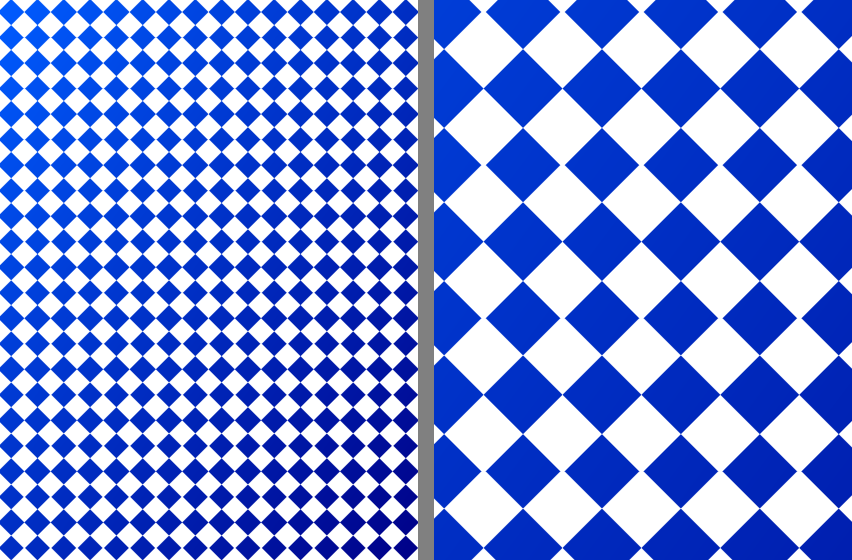
Left: the whole. Right: its middle third, enlarged.
Reproduce this pattern procedurally as a Shadertoy shader.

```glsl
const vec2 COLUMNS_ROWS = vec2(15.89, 21.943);
const float ROW_PITCH = 35.0 / 36.0;   // row spacing in column widths
const float LARGE_RADIUS = 0.5;
const float SMALL_RADIUS = ROW_PITCH - LARGE_RADIUS;

const vec3 PAPER = vec3(1.0);
const vec3 BRIGHT_BLUE = vec3(0.0, 0.36, 1.0);
const vec3 NAVY = vec3(0.0, 0.0, 0.53);

// Signed distance to a diamond with equal half diagonals
float diamond(vec2 p, float radius) {
    return (abs(p.x) + abs(p.y) - radius) * sqrt(0.5);
}

// Offset from the nearest point of a lattice through the origin
vec2 repeatCentered(vec2 p, vec2 period) {
    return p - period * round(p / period);
}

// Rows of large and small diamonds alternate, meeting at their tips
float diamondLattice(vec2 p) {
    vec2 period = vec2(1.0, 2.0 * ROW_PITCH);
    float large = diamond(repeatCentered(p, period), LARGE_RADIUS);
    float small = diamond(repeatCentered(p - vec2(0.0, ROW_PITCH), period), SMALL_RADIUS);
    return min(large, small);
}

// Diagonal blend from the top left corner to the bottom right
vec3 diagonalGradient(vec2 uv) {
    return mix(BRIGHT_BLUE, NAVY, 0.5 * (uv.x + uv.y));
}

void mainImage(out vec4 fragColor, in vec2 fragCoord) {
    vec2 uv = fragCoord / iResolution.xy;
    uv.y = 1.0 - uv.y;

    // Lattice space, with the first large diamond at the origin
    vec2 firstCenter = vec2(0.425, 0.471);
    vec2 p = (uv * COLUMNS_ROWS - firstCenter) * vec2(1.0, ROW_PITCH);

    // Edge smoothing about one pixel wide
    float pixel = COLUMNS_ROWS.x / iResolution.x;
    float ink = 1.0 - smoothstep(-0.7 * pixel, 0.7 * pixel, diamondLattice(p));

    fragColor = vec4(mix(PAPER, diagonalGradient(uv), ink), 1.0);
}
```
